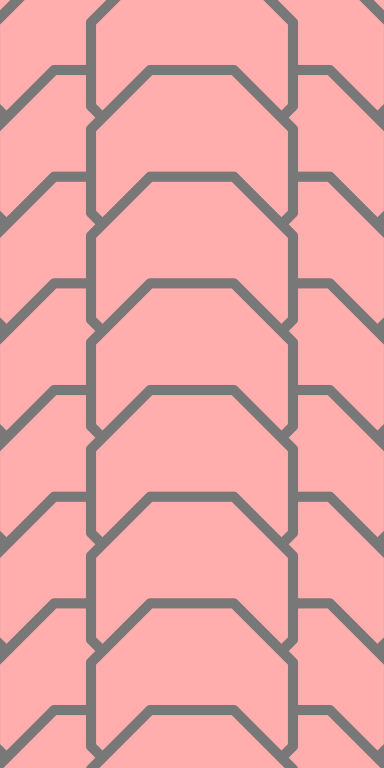
Write a Shadertoy shader that draws this pattern.

```glsl
#define FILL vec3(1.0, 0.68, 0.68)
#define LINE vec3(0.47)
#define GAP vec3(1.0)
#define ROWS 8
#define APOTHEM 0.263
#define HALF_LINE 0.0132
#define ROW_STEP 0.2778
#define COLUMN_STEP 0.25
#define TOP_CENTER 1.8325

// Signed distance to a regular octagon with flat top and sides
float octagonDistance(vec2 p, float r) {
    const vec3 k = vec3(-0.92388, 0.38268, 0.41421);
    p = abs(p);
    p -= 2.0 * min(dot(k.xy, p), 0.0) * k.xy;
    p -= 2.0 * min(dot(vec2(-k.x, k.y), p), 0.0) * vec2(-k.x, k.y);
    p -= vec2(clamp(p.x, -k.z * r, k.z * r), r);
    return length(p) * sign(p.y);
}

// Lays one outlined octagon over the colour below it
vec3 drawScale(vec3 below, vec2 p, float pixel) {
    float d = octagonDistance(p, APOTHEM);
    float cover = smoothstep(pixel, -pixel, d - HALF_LINE);
    float outline = smoothstep(-pixel, pixel, d + HALF_LINE);
    return mix(below, mix(FILL, LINE, outline), cover);
}

// Stacks a column from top to bottom, each scale over the previous one
vec3 drawColumn(vec3 color, vec2 p, float centerX, float pixel) {
    for (int row = 0; row < ROWS; row++) {
        vec2 center = vec2(centerX, TOP_CENTER - float(row) * ROW_STEP);
        color = drawScale(color, p - center, pixel);
    }
    return color;
}

void mainImage(out vec4 fragColor, in vec2 fragCoord) {
    vec2 p = fragCoord / iResolution.x;
    float pixel = 0.6 / iResolution.x;

    // Backdrop: filled above the first row, open in the notches below
    vec3 color = p.y > TOP_CENTER ? FILL : GAP;

    // Side columns first, then the middle column over both
    for (int side = -1; side <= 1; side += 2)
        color = drawColumn(color, p, 0.5 + float(side) * COLUMN_STEP, pixel);
    color = drawColumn(color, p, 0.5, pixel);

    fragColor = vec4(color, 1.0);
}
```
